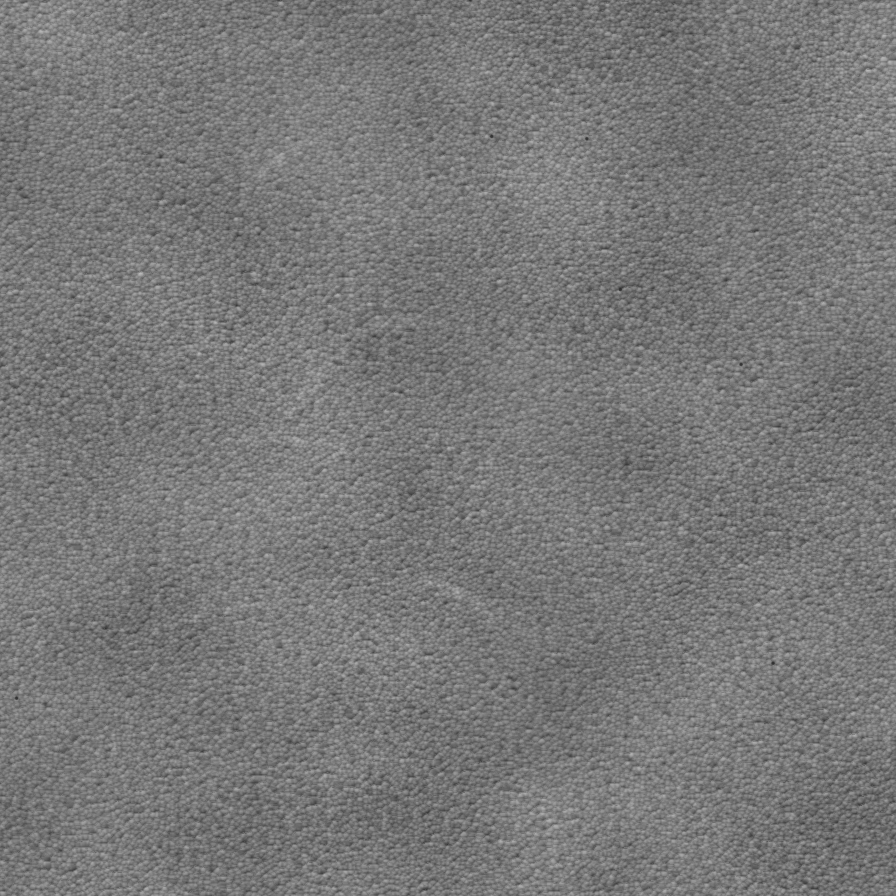
This texture is drawn by a WebGL 1 fragment shader. Its source:

```glsl
precision highp float;
// Grey leather: tiny pebbles from a jittered cell pattern, lit from above and
// split by soft creases, over cloudy mottling made of gradient noise.
// A few pale scars and dark pores are scattered by hashed loops.

uniform vec2 u_resolution;

#define BASE_GREY 0.485
#define GRAIN_CELLS vec2(168.0, 208.0)
#define GRAIN_SOFTNESS 0.0014
#define SLOPE_LIGHT 0.18
#define CREASE_DEPTH 0.125
#define ROUGHNESS 0.16
#define MOTTLE 0.082
#define SCAR_GLOW 0.14
#define SCAR_COUNT 7
#define PORE_COUNT 6
#define PORE_RADIUS 0.0028

vec2 hash2(vec2 p) {
  vec3 q = fract(p.xyx * vec3(0.1031, 0.1030, 0.0973));
  q += dot(q, q.yzx + 33.33);
  return fract((q.xx + q.yz) * q.zy);
}

float cornerSlope(vec2 cell, vec2 corner, vec2 f) {
  return dot(hash2(cell + corner) * 2.0 - 1.0, f - corner);
}

float gradientNoise(vec2 p) {
  vec2 cell = floor(p);
  vec2 f = p - cell;
  vec2 u = f * f * f * (f * (f * 6.0 - 15.0) + 10.0);
  float low = mix(cornerSlope(cell, vec2(0.0, 0.0), f),
                  cornerSlope(cell, vec2(1.0, 0.0), f), u.x);
  float high = mix(cornerSlope(cell, vec2(0.0, 1.0), f),
                   cornerSlope(cell, vec2(1.0, 1.0), f), u.x);
  return mix(low, high, u.y);
}

float fbm(vec2 p) {
  float sum = 0.0;
  float weight = 1.0;
  for (int i = 0; i < 4; i++) {
    sum += weight * gradientNoise(p);
    p = mat2(1.6, 1.2, -1.2, 1.6) * p + 17.3;
    weight *= 0.55;
  }
  return sum;
}

// Signed brightness of the pebbles: lit upper slopes and dark creases
float pebbles(vec2 uv) {
  vec2 p = uv * GRAIN_CELLS + 50.0;
  vec2 cell = floor(p);
  vec2 toNearest = vec2(0.0);
  float nearest = 9.0;
  float second = 9.0;
  for (int y = -1; y <= 1; y++) {
    for (int x = -1; x <= 1; x++) {
      vec2 neighbour = cell + vec2(float(x), float(y));
      vec2 offset = p - neighbour - hash2(neighbour);
      float dist = length(offset);
      if (dist < nearest) {
        second = nearest;
        nearest = dist;
        toNearest = offset;
      } else {
        second = min(second, dist);
      }
    }
  }
  float crown = smoothstep(0.0, 0.5, second - nearest);
  float slope = dot(toNearest, vec2(-0.3, 0.95));
  float rough = gradientNoise(p * vec2(0.65, 0.85) + 31.0);
  return SLOPE_LIGHT * slope + CREASE_DEPTH * (crown - 0.6) + ROUGHNESS * rough;
}

// Faint pale streaks, slightly bowed, fading towards their ends
float scars(vec2 uv) {
  float glow = 0.0;
  for (int i = 0; i < SCAR_COUNT; i++) {
    float id = float(i);
    vec2 place = hash2(vec2(id, 7.0) * 13.7);
    vec2 form = hash2(vec2(id, 23.0) * 9.1);
    float angle = mix(-0.8, 0.9, form.x);
    vec2 along = vec2(cos(angle), sin(angle));
    vec2 d = uv - mix(vec2(0.12), vec2(0.88), place);
    float t = dot(d, along) / mix(0.04, 0.1, form.y);
    float side = dot(d, vec2(-along.y, along.x)) + 0.01 * t * t;
    float width = mix(0.007, 0.003, form.y);
    glow += mix(0.5, 1.0, place.x) * exp(-t * t - side * side / (width * width));
  }
  return glow * (0.65 + gradientNoise(uv * 70.0));
}

float pores(vec2 uv) {
  float dark = 0.0;
  for (int i = 0; i < PORE_COUNT; i++) {
    float dist = length(uv - hash2(vec2(float(i), 61.0) * 11.3));
    dark = max(dark, 1.0 - smoothstep(0.3 * PORE_RADIUS, PORE_RADIUS, dist));
  }
  return dark;
}

void main() {
  vec2 uv = gl_FragCoord.xy / min(u_resolution.x, u_resolution.y);
  vec2 warp = 0.012 * vec2(gradientNoise(uv * 7.0), gradientNoise(uv * 7.0 + 40.0));

  // Four spread samples soften the pebble edges
  float grain = 0.0;
  for (int i = 0; i < 4; i++) {
    vec2 shift = vec2(mod(float(i), 2.0), floor(float(i) * 0.5)) - 0.5;
    grain += 0.25 * pebbles(uv + warp + shift * GRAIN_SOFTNESS);
  }

  float clouds = fbm(uv * vec2(4.6, 5.6) + 5.0);
  float grainStrength = 1.0 + 0.3 * gradientNoise(uv * 4.0 + 80.0);
  float grey = BASE_GREY + grain * grainStrength + MOTTLE * clouds;
  grey += SCAR_GLOW * scars(uv);
  grey = mix(grey, 0.16, 0.85 * pores(uv));
  gl_FragColor = vec4(vec3(clamp(grey, 0.0, 1.0)), 1.0);
}
```
